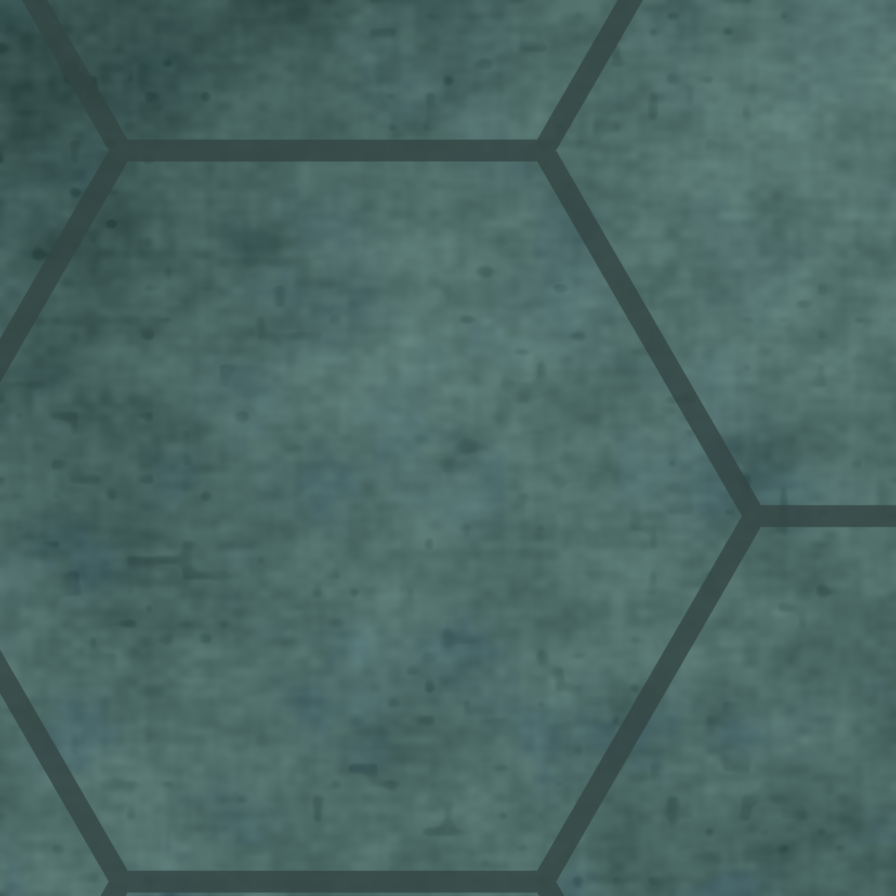
A WebGL 1 fragment shader for this pattern:

```glsl
precision highp float;
// Large flat-topped hexagonal tiles in worn teal stone with dark translucent joints.

uniform vec2 u_resolution;

float hash(vec2 p) {
  vec3 q = fract(vec3(p.xyx) * 0.1031);
  q += dot(q, q.yzx + 33.33);
  return fract((q.x + q.y) * q.z);
}

float noise(vec2 p) {
  vec2 cell = floor(p);
  vec2 f = fract(p);
  f = f * f * (3.0 - 2.0 * f);
  return mix(mix(hash(cell), hash(cell + vec2(1.0, 0.0)), f.x),
             mix(hash(cell + vec2(0.0, 1.0)), hash(cell + 1.0), f.x), f.y);
}

float fbm(vec2 p) {
  float sum = 0.0;
  float amplitude = 0.5;
  for (int i = 0; i < 4; i++) {
    sum += amplitude * noise(p);
    p = mat2(0.8, 0.6, -0.6, 0.8) * p * 2.03 + 17.3;
    amplitude *= 0.5;
  }
  return sum / 0.9375;
}

// Soft elliptical spot, 1 at its centre
float spot(vec2 p, vec2 centre, vec2 radius) {
  vec2 d = (p - centre) / radius;
  return exp(-dot(d, d));
}

// Distance to the nearest edge of a hexagon grid with unit row height
float hexEdge(vec2 p) {
  vec2 period = vec2(1.73205, 1.0);
  vec2 a = mod(p + 0.5 * period, period) - 0.5 * period;
  vec2 b = mod(p, period) - 0.5 * period;
  vec2 g = abs(dot(a, a) < dot(b, b) ? a : b);
  return 0.5 - max(g.y, dot(g, vec2(0.86603, 0.5)));
}

// Stone brightness: 0 in the stains, 1 on the polished areas
float stoneTone(vec2 uv) {
  // Broad light and stains
  float tone = 0.69;
  tone -= 0.34 * spot(uv, vec2(0.0, 0.88), vec2(0.2, 0.22));
  tone -= 0.34 * spot(uv, vec2(0.32, 1.02), vec2(0.3, 0.13));
  tone -= 0.22 * spot(uv, vec2(0.24, 0.74), vec2(0.16, 0.1));
  tone -= 0.20 * spot(uv, vec2(0.1, 0.45), vec2(0.09, 0.22));
  tone -= 0.24 * spot(uv, vec2(1.0, 0.0), vec2(0.22, 0.16));
  tone += 0.18 * spot(uv, vec2(0.95, 0.86), vec2(0.2, 0.2));
  tone += 0.12 * spot(uv, vec2(0.5, 0.57), vec2(0.2, 0.16));

  // Diagonal clouding, mottling and fine grain
  vec2 slanted = vec2(uv.x + uv.y, 1.8 * (uv.y - uv.x));
  tone += 0.40 * (fbm(slanted * 4.0 + 3.7) - 0.5);
  tone += 0.50 * (fbm(uv * vec2(17.0, 22.0) + 9.1) - 0.5);
  tone += 0.20 * (noise(uv * vec2(68.0, 92.0)) - 0.5);

  // Faint woven streaks
  tone += 0.10 * (noise(uv * vec2(22.0, 120.0) + 41.0) - 0.5);
  tone += 0.08 * (noise(uv * vec2(120.0, 22.0) + 73.0) - 0.5);

  // Scattered dark pits
  float pits = smoothstep(0.76, 0.98, noise(uv * vec2(48.0, 56.0) + 5.0));
  tone -= 0.24 * pits * smoothstep(0.4, 0.65, noise(uv * 9.0 + 28.0));
  return clamp(tone, 0.0, 1.1);
}

void main() {
  vec2 uv = gl_FragCoord.xy / u_resolution.y;
  float pixel = 1.0 / u_resolution.y;

  float tone = stoneTone(uv);
  vec3 color = mix(vec3(0.165, 0.265, 0.255), vec3(0.370, 0.495, 0.472), tone);

  // Cool blue stains, strongest low on the surface
  float blue = smoothstep(0.5, 0.75, fbm(uv * 11.0 + 60.0)) * (1.0 - 0.6 * uv.y);
  color += blue * vec3(-0.012, -0.008, 0.022);

  // Joints let some of the stone show through
  float edge = 0.816 * hexEdge((uv - vec2(0.371, 0.424)) / 0.816);
  float joint = 1.0 - smoothstep(0.0122 - pixel, 0.0122 + pixel, edge);
  vec3 jointColor = mix(vec3(0.200, 0.270, 0.262), color, 0.22);
  color = mix(color, jointColor, joint);

  gl_FragColor = vec4(color, 1.0);
}
```
